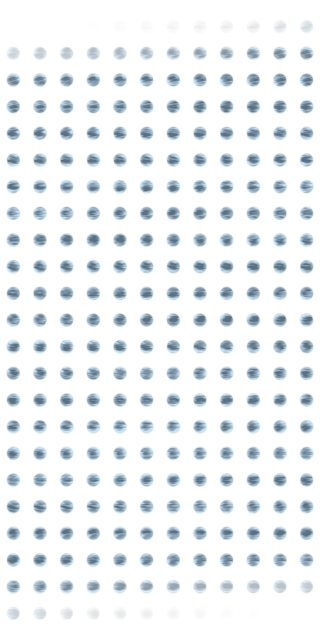
A Shadertoy shader for this pattern:

```glsl
// A 12 by 24 grid of small brushed blue-grey discs on white.
// Discs are numbered in reading order; that number drives a slow drift of
// stretched 3D gradient noise (the bristle streaks) and the fade at both ends.

vec3 randomGradient(vec3 p) {
    p = fract(p * vec3(0.1031, 0.1030, 0.0973));
    p += dot(p, p.yxz + 33.33);
    return fract((p.xxy + p.yxx) * p.zyx) * 2.0 - 1.0;
}

float gradientNoise(vec3 p) {
    vec3 cell = floor(p), f = p - cell;
    vec3 blend = f * f * f * (f * (f * 6.0 - 15.0) + 10.0);
    float sum = 0.0;
    for (int i = 0; i < 8; i++) {
        vec3 corner = vec3(i & 1, (i >> 1) & 1, i >> 2);
        vec3 weight = mix(1.0 - blend, blend, corner);
        sum += weight.x * weight.y * weight.z
             * dot(randomGradient(cell + corner), f - corner);
    }
    return sum;
}

// Long horizontal bristle marks, gently tilted and bowed from disc to disc
float brushStreaks(vec2 p, float phase) {
    float tilt = gradientNoise(vec3(7.5, 3.5, phase * 0.6));
    float bow = gradientNoise(vec3(2.5, 9.5, phase * 0.6));
    p.y += 0.5 * tilt * p.x + 1.5 * bow * p.x * p.x;
    float broad = gradientNoise(vec3(p * vec2(2.6, 8.0) + 20.0, phase));
    float fine = gradientNoise(vec3(p * vec2(4.5, 17.0) + 50.0, phase * 1.3));
    return broad + 0.7 * fine;
}

void mainImage(out vec4 fragColor, in vec2 fragCoord) {
    // Discs sit mid-column, with rows centred on whole numbers
    vec2 p = fragCoord / iResolution.xy * vec2(12.0, 24.0);
    float column = floor(p.x), row = floor(p.y + 0.5);
    vec2 local = p - vec2(column + 0.5, row);
    float pixel = 12.0 / iResolution.x;

    // Reading order from the top left, fading in and out along the sequence
    float index = (24.0 - row) * 12.0 + column;
    float strength = smoothstep(13.0, 42.0, min(index, 300.0 - index));
    float phase = index * 0.13;

    // Disc with a slightly frayed edge
    float streak = brushStreaks(local, phase);
    float edge = length(local) - 0.25 + 0.025 * streak;
    float soft = 0.018 + 0.5 * pixel;
    float coverage = 1.0 - smoothstep(-soft, soft, edge);

    // Dark slate heart, pale blue rim, broken up by the streaks
    float core = 1.0 - smoothstep(0.06, 0.27, length(local * vec2(0.95, 1.1)));
    float rowTone = 0.15 * gradientNoise(vec3(4.5, 6.5, phase * 0.4));
    float tone = clamp(0.17 + 0.75 * core + rowTone + 0.85 * streak, 0.0, 1.0);
    vec3 ink = mix(vec3(0.79, 0.89, 0.97), vec3(0.36, 0.44, 0.50), tone);

    // The faintest discs lose their blue
    float grey = dot(ink, vec3(0.3, 0.5, 0.2));
    ink = mix(vec3(grey), ink, smoothstep(0.05, 0.35, strength));

    fragColor = vec4(mix(vec3(1.0), ink, coverage * strength), 1.0);
}
```
